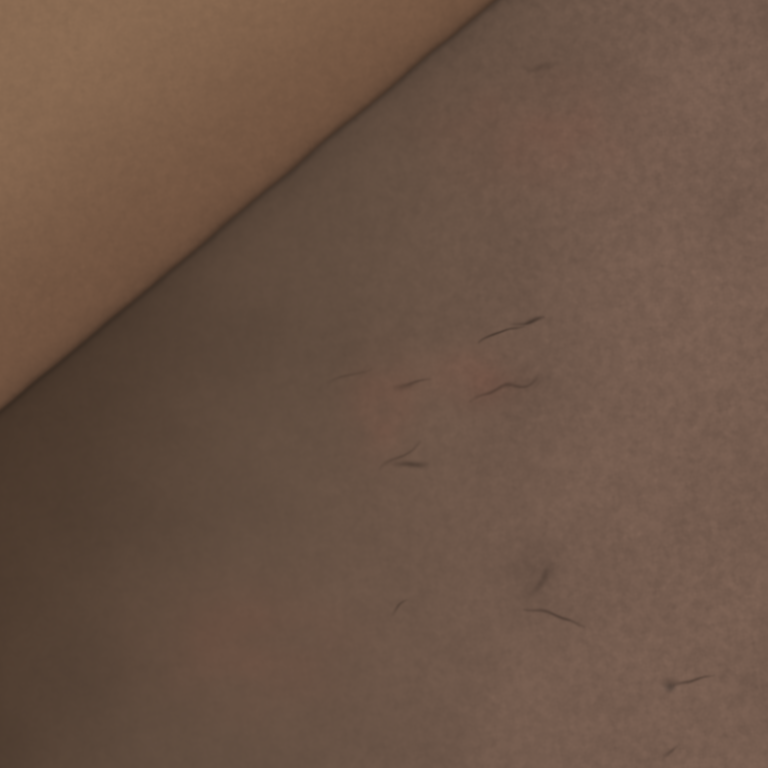
Give the GLSL for this texture, as a WebGL 2 fragment shader.

```glsl
#version 300 es
precision highp float;
// Draws a pale leather fold lying diagonally over a dark, creased leather sheet.

uniform vec2 u_resolution;
out vec4 fragColor;

const vec3 FOLD_LIGHT = vec3(0.535, 0.415, 0.320);
const vec3 FOLD_SHADE = vec3(0.440, 0.325, 0.250);
const vec3 SHEET_DARK = vec3(0.285, 0.218, 0.170);
const vec3 SHEET_MID = vec3(0.385, 0.308, 0.255);
const vec3 SHEET_LIGHT = vec3(0.458, 0.362, 0.310);
const vec3 RUDDY = vec3(0.040, 0.004, 0.002);

float hash(vec2 p) {
  vec3 q = fract(vec3(p.xyx) * 0.1031);
  q += dot(q, q.yzx + 33.33);
  return fract((q.x + q.y) * q.z);
}

float noise(vec2 p) {
  vec2 i = floor(p), f = fract(p);
  f = f * f * (3.0 - 2.0 * f);
  return mix(mix(hash(i), hash(i + vec2(1, 0)), f.x),
             mix(hash(i + vec2(0, 1)), hash(i + vec2(1, 1)), f.x), f.y);
}

float fbm(vec2 p) {
  float sum = 0.0, amp = 0.5;
  for (int i = 0; i < 4; i++) {
    sum += amp * noise(p);
    p = mat2(1.6, 1.2, -1.2, 1.6) * p + 7.3;
    amp *= 0.5;
  }
  return sum;
}

// Signed pebble height, roughly -1 to 1
float grain(vec2 p, float scale) {
  vec2 q = mat2(0.8, 0.6, -0.6, 0.8) * p * scale;
  return noise(q) + noise(q * 1.9 + 41.0) - 1.0;
}

// Soft elliptical spot
float blot(vec2 p, vec2 center, vec2 radius) {
  vec2 d = (p - center) / radius;
  return exp(-dot(d, d));
}

// Thin wrinkle from a to b that tapers at both ends
float crease(vec2 p, vec2 a, vec2 b, float width) {
  vec2 ab = b - a;
  float t = clamp(dot(p - a, ab) / dot(ab, ab), 0.0, 1.0);
  float d = length(p - a - ab * t) / width;
  return exp(-d * d) * (0.35 + 0.65 * sin(3.1416 * t));
}

// Sum of the dark wrinkles and dents
float creases(vec2 p) {
  p += 0.014 * (vec2(noise(p * 38.0), noise(p * 38.0 + 19.0)) - 0.5);
  float c = 0.0;
  c += 0.75 * crease(p, vec2(0.625, 0.550), vec2(0.675, 0.580), 0.0025);
  c += 0.95 * crease(p, vec2(0.670, 0.583), vec2(0.705, 0.590), 0.0028);
  c += 0.50 * crease(p, vec2(0.610, 0.481), vec2(0.700, 0.507), 0.0030);
  c += 0.50 * crease(p, vec2(0.515, 0.491), vec2(0.560, 0.502), 0.0032);
  c += 0.65 * crease(p, vec2(0.520, 0.391), vec2(0.560, 0.395), 0.0040);
  c += 0.35 * crease(p, vec2(0.500, 0.385), vec2(0.545, 0.420), 0.0030);
  c += 0.25 * crease(p, vec2(0.425, 0.500), vec2(0.480, 0.515), 0.0035);
  c += 0.60 * crease(p, vec2(0.685, 0.208), vec2(0.765, 0.187), 0.0027);
  c += 0.40 * crease(p, vec2(0.695, 0.230), vec2(0.720, 0.265), 0.0050);
  c += 0.45 * crease(p, vec2(0.512, 0.198), vec2(0.530, 0.215), 0.0030);
  c += 0.60 * crease(p, vec2(0.875, 0.114), vec2(0.930, 0.119), 0.0028);
  c += 0.50 * crease(p, vec2(0.865, 0.020), vec2(0.882, 0.028), 0.0030);
  c += 0.30 * crease(p, vec2(0.690, 0.912), vec2(0.725, 0.912), 0.0035);
  return c + 0.85 * blot(p, vec2(0.868, 0.112), vec2(0.009, 0.007));
}

vec3 sheetColor(vec2 p, float edge) {
  float light = p.x + 0.10 * (0.5 - p.y) + 0.12 * smoothstep(0.0, 0.5, -edge);
  vec3 color = mix(SHEET_DARK, SHEET_MID, smoothstep(-0.08, 0.50, light));
  color = mix(color, SHEET_LIGHT, smoothstep(0.38, 1.0, light));

  // Broad mottling and ruddy patches
  color *= 1.0 + 0.10 * (fbm(p * 9.0) - 0.47);
  float ruddy = blot(p, vec2(0.62, 0.51), vec2(0.05, 0.035))
              + blot(p, vec2(0.50, 0.47), vec2(0.04, 0.06))
              + 0.7 * blot(p, vec2(0.70, 0.83), vec2(0.13, 0.07))
              + 0.7 * blot(p, vec2(0.32, 0.16), vec2(0.12, 0.08));
  color += RUDDY * ruddy * (0.3 + 0.8 * noise(p * 30.0));
  float dull = blot(p, vec2(0.68, 0.50), vec2(0.07, 0.03))
             + blot(p, vec2(0.95, 0.73), vec2(0.03, 0.02))
             + blot(p, vec2(0.70, 0.25), vec2(0.03, 0.05));
  color *= 1.0 - 0.07 * dull;

  // Pebbled grain grows coarser toward the right
  float strength = mix(0.020, 0.060, smoothstep(0.25, 0.95, p.x));
  color *= 1.0 + strength * (grain(p, 85.0) + 0.5 * grain(p, 170.0));
  color *= 1.0 - 0.36 * min(creases(p), 1.2);
  color += 0.035 * blot(p, vec2(0.872, 0.104), vec2(0.010, 0.005));
  return color * (1.0 - 0.13 * exp(edge / 0.022));
}

vec3 foldColor(vec2 p, float edge) {
  float light = smoothstep(-0.02, 0.38, edge + 0.15 * (p.y - 0.75));
  vec3 color = mix(FOLD_SHADE, FOLD_LIGHT, light);
  color *= 1.0 + 0.05 * (fbm(p * 8.0) - 0.47);
  color *= 1.0 + 0.030 * (grain(p, 95.0) + 0.5 * grain(p, 190.0));
  return color * (1.0 - 0.22 * exp(-edge / 0.012));
}

void main() {
  vec2 p = gl_FragCoord.xy / u_resolution;
  // Signed distance to the fold line, positive on the fold
  float edge = dot(p - vec2(0.0, 0.464), normalize(vec2(-0.831, 1.0)));
  edge += 0.003 * (noise(p * 22.0) - 0.5);

  vec3 color = mix(sheetColor(p, min(edge, 0.0)), foldColor(p, max(edge, 0.0)),
                   smoothstep(-0.003, 0.003, edge));
  color *= 1.0 - 0.16 * exp(-pow(edge / 0.005, 2.0));
  fragColor = vec4(color, 1.0);
}
```
